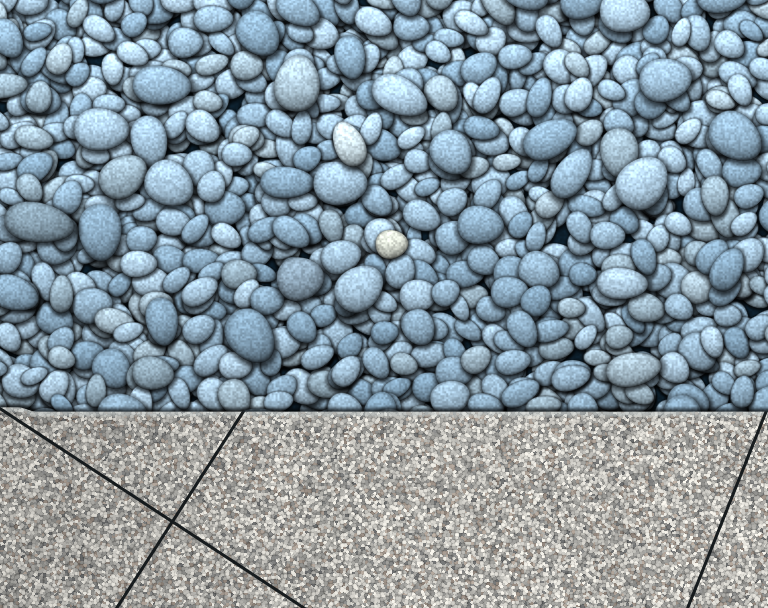
Give the GLSL for this texture, as a WebGL 1 fragment shader.

```glsl
precision highp float;
// A bed of blue-grey river pebbles above speckled paving slabs with dark joints.
// Pebbles are shaded ellipses painted in layers over jittered grids; the paving
// is a fine cellular aggregate cut by straight lines. Units: canvas height = 1.
uniform vec2 u_resolution;

const float SLAB_TOP = 0.323;
const vec3 GAP_COLOR = vec3(0.05, 0.12, 0.17);
const vec3 LIGHT_DIR = vec3(-0.14, 0.50, 0.85);

float hash1(vec2 p) {
  vec3 q = fract(vec3(p.xyx) * 0.1031);
  q += dot(q, q.yzx + 33.33);
  return fract((q.x + q.y) * q.z);
}

vec2 hash2(vec2 p) {
  return vec2(hash1(p), hash1(p + vec2(71.7, 19.3)));
}

float valueNoise(vec2 p) {
  vec2 i = floor(p), f = fract(p);
  f = f * f * (3.0 - 2.0 * f);
  float low = mix(hash1(i), hash1(i + vec2(1.0, 0.0)), f.x);
  float high = mix(hash1(i + vec2(0.0, 1.0)), hash1(i + 1.0), f.x);
  return mix(low, high, f.y);
}

// Paints one domed stone and its contact shadow over the colour below.
vec3 paintStone(vec3 below, vec2 p, vec2 centre, vec2 radii, float angle,
                vec3 tint, float pixel) {
  vec2 offset = p - centre;
  if (length(offset) > radii.x * 1.6) return below;
  float c = cos(angle), s = sin(angle);
  mat2 turn = mat2(c, -s, s, c);
  vec2 q = turn * offset / radii;
  q.x += 0.14 * q.y * q.y - 0.06;
  float d = length(q);

  // The shadow falls mostly on the lower side.
  float shadowDist = length(q + turn * vec2(-0.04, 0.10));
  below *= mix(0.30, 1.0, smoothstep(0.90, 1.30, shadowDist));

  float dome = sqrt(max(0.0, 1.0 - d * d));
  vec3 normal = normalize(vec3(q * turn * 0.72, dome + 0.36));
  float light = 0.20 + 1.0 * max(dot(normal, LIGHT_DIR), 0.0);
  light *= 1.0 - 0.25 * smoothstep(0.80, 1.03, d);
  float cover = clamp(0.5 - (d - 1.0) * radii.y / pixel, 0.0, 1.0);
  return mix(below, tint * light, cover);
}

// One layer of scattered stones, painted in a fixed order.
vec3 stoneLayer(vec3 color, vec2 p, float cell, float layer, float density, float pixel) {
  vec2 shift = vec2(0.37, 0.61) * layer;
  vec2 grid = p / cell + shift;
  vec2 home = floor(grid);
  for (int j = 1; j >= -1; j--) {
    for (int i = -1; i <= 1; i++) {
      vec2 id = home + vec2(float(i), float(j));
      vec2 seed = id + layer * 37.0 + 11.0;
      if (hash1(seed + 5.5) > density) continue;
      vec2 centre = (id + 0.5 + 0.6 * (hash2(seed) - 0.5) - shift) * cell;
      vec2 size = hash2(seed + 131.0);
      float major = cell * mix(0.40, 0.63, size.x);
      vec2 radii = major * vec2(1.0, mix(0.56, 0.90, size.y));
      // Most stones lie near level, some stand on edge.
      float spin = 2.0 * hash1(seed + 211.0) - 1.0;
      float angle = 1.57 * spin * mix(abs(spin), 1.0, 0.4);
      vec2 tone = hash2(seed + 307.0);
      vec3 tint = mix(vec3(0.49, 0.61, 0.70), vec3(0.68, 0.79, 0.87), tone.x);
      tint = mix(tint, vec3(0.64, 0.71, 0.74), 0.5 * step(0.8, tone.y));
      color = paintStone(color, p, centre, radii, angle, tint, pixel);
    }
  }
  return color;
}

vec3 pebbleBed(vec2 p, float pixel) {
  vec3 color = GAP_COLOR;
  for (int k = 0; k < 5; k++) {
    color = stoneLayer(color, p, 0.056, float(k), mix(1.0, 0.72, float(k) / 4.0), pixel);
  }
  color = stoneLayer(color, p, 0.078, 6.0, 0.22, pixel);
  // Accent stones: two pale ones, two broad grey ones.
  color = paintStone(color, p, vec2(0.061, 0.634), vec2(0.058, 0.033), -0.15, vec3(0.50, 0.59, 0.65), pixel);
  color = paintStone(color, p, vec2(0.492, 0.541), vec2(0.039, 0.036), 0.2, vec3(0.54, 0.63, 0.70), pixel);
  color = paintStone(color, p, vec2(0.575, 0.761), vec2(0.039, 0.025), 2.0, vec3(0.76, 0.83, 0.86), pixel);
  color = paintStone(color, p, vec2(0.643, 0.598), vec2(0.027, 0.024), 0.1, vec3(0.80, 0.82, 0.78), pixel);
  // Stone grain, then a slow fade from bright top to dimmer front.
  color *= 0.86 + 0.28 * valueNoise(p * 310.0);
  return color * mix(0.97, 1.10, smoothstep(0.35, 0.95, p.y));
}

vec3 aggregate(vec2 p) {
  vec2 grid = p * 195.0, home = floor(grid);
  float nearest = 9.0;
  vec2 grain = home;
  for (int j = -1; j <= 1; j++) {
    for (int i = -1; i <= 1; i++) {
      vec2 id = home + vec2(float(i), float(j));
      float d = length(id + hash2(id) - grid);
      if (d < nearest) { nearest = d; grain = id; }
    }
  }
  vec2 tone = hash2(grain + 401.0);
  vec3 color = mix(vec3(0.50, 0.50, 0.49), vec3(0.90, 0.89, 0.86), tone.x);
  color = mix(color, vec3(0.50, 0.43, 0.38), 0.55 * step(0.88, tone.y));
  color = mix(color, vec3(0.30, 0.31, 0.32), 0.6 * step(tone.y, 0.08));
  color *= 1.06 - 0.28 * smoothstep(0.35, 0.9, nearest);
  float wear = 0.95 + 0.06 * valueNoise(p * 9.0);
  return color * wear * mix(0.94, 1.04, smoothstep(0.0, 0.7, p.x));
}

float lineDistance(vec2 p, vec2 a, vec2 b) {
  vec2 along = normalize(b - a);
  return abs(dot(p - a, vec2(-along.y, along.x)));
}

vec3 paving(vec2 p, float top, float pixel) {
  vec3 color = aggregate(p);
  color = mix(color, vec3(0.77, 0.80, 0.80), 0.55 * smoothstep(top - 0.011, top - 0.004, p.y));
  float joint = lineDistance(p, vec2(0.0, 0.328), vec2(0.5, 0.0));
  joint = min(joint, lineDistance(p, vec2(0.397, 0.318), vec2(0.192, 0.0)));
  joint = min(joint, lineDistance(p, vec2(1.258, 0.318), vec2(1.131, 0.0)));
  float groove = 1.0 - smoothstep(0.0025 - 0.5 * pixel, 0.0025 + 0.5 * pixel, joint);
  return mix(color, vec3(0.06, 0.08, 0.09), 0.95 * groove);
}

void main() {
  vec2 p = gl_FragCoord.xy / u_resolution.y;
  float pixel = 1.2 / u_resolution.y;
  float top = SLAB_TOP + 0.007 * (1.0 - smoothstep(0.03, 0.06, p.x));
  vec3 bed = pebbleBed(p, pixel) * mix(0.3, 1.0, smoothstep(top, top + 0.011, p.y));
  float slab = 1.0 - smoothstep(top - 0.5 * pixel, top + 0.5 * pixel, p.y);
  gl_FragColor = vec4(mix(bed, paving(p, top, pixel), slab), 1.0);
}
```
